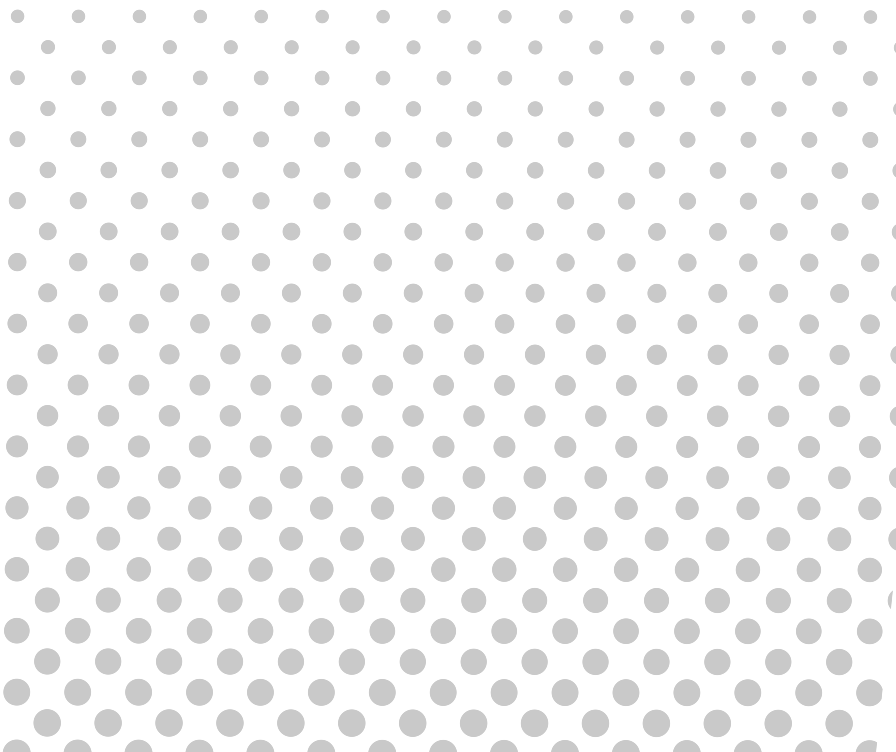
A Shadertoy shader for this pattern:

```glsl
// Halftone of staggered grey dots on white, growing row by row towards the bottom.

// Lengths are in canvas heights, measured from the top left.
const vec3 PAPER = vec3(1.0);
const vec3 INK = vec3(0.79);
const vec2 FIRST_DOT = vec2(0.0234, 0.0217);
const vec2 PITCH = vec2(0.08101, 0.04085);   // column and row spacing
const vec2 SKEW = vec2(-0.0012, 0.0008);     // slight lean of the grid
const float TOP_RADIUS = 0.0090;
const float ROW_GROWTH = 0.000405;
const vec2 TRIM_POINT = vec2(1.186, 0.7984); // on the slanted right trim
const float TRIM_SLOPE = 0.104;

// Signed distance to the nearest dot of the staggered grid
float dotGrid(vec2 p) {
    p -= FIRST_DOT + SKEW * p.yx;
    float row = floor(p.y / PITCH.y + 0.5);
    float shift = 0.5 * mod(row, 2.0);
    float column = floor(p.x / PITCH.x - shift + 0.5);
    vec2 center = vec2(column + shift, row) * PITCH;
    return length(p - center) - (TOP_RADIUS + ROW_GROWTH * row);
}

// Signed distance to the trim line, positive beyond it
float trimEdge(vec2 p) {
    vec2 d = p - TRIM_POINT;
    return (d.x + TRIM_SLOPE * d.y) / length(vec2(1.0, TRIM_SLOPE));
}

void mainImage(out vec4 fragColor, in vec2 fragCoord) {
    vec2 p = fragCoord / iResolution.y;
    p.y = 1.0 - p.y;

    // Dots cut by the trim, with edges one pixel soft
    float pixel = 1.0 / iResolution.y;
    float shape = max(dotGrid(p), trimEdge(p));
    float coverage = 1.0 - smoothstep(-0.5 * pixel, 0.5 * pixel, shape);

    fragColor = vec4(mix(PAPER, INK, coverage), 1.0);
}
```
